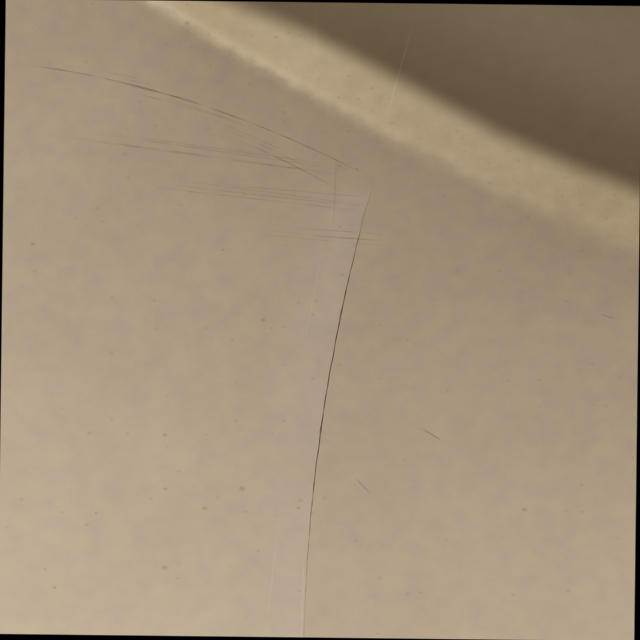
Reproduce this texture procedurally as a WebGL 2 fragment shader.

```glsl
#version 300 es
precision highp float;

uniform vec2 u_resolution;
out vec4 fragColor;

vec2 hash2(vec2 p) {
  vec3 q = fract(p.xyx * vec3(0.1031, 0.103, 0.0973));
  q += dot(q, q.yzx + 33.33);
  return fract((q.xx + q.yz) * q.zy);
}

float gradientNoise(vec2 p) {
  vec2 i = floor(p), f = fract(p);
  vec2 u = f * f * f * (f * (f * 6.0 - 15.0) + 10.0);
  vec2 o = vec2(0.0, 1.0);
  float a = dot(hash2(i) * 2.0 - 1.0, f);
  float b = dot(hash2(i + o.yx) * 2.0 - 1.0, f - o.yx);
  float c = dot(hash2(i + o.xy) * 2.0 - 1.0, f - o.xy);
  float d = dot(hash2(i + o.yy) * 2.0 - 1.0, f - o.yy);
  return mix(mix(a, b, u.x), mix(c, d, u.x), u.y);
}

float fbm(vec2 p) {
  float sum = 0.0, amp = 0.5;
  for (int i = 0; i < 5; i++) {
    sum += amp * gradientNoise(p);
    p = mat2(1.6, 1.2, -1.2, 1.6) * p + 7.3;
    amp *= 0.55;
  }
  return sum;
}

// Thin segment that fades toward both ends.
float scratch(vec2 p, vec2 a, vec2 b, float width) {
  vec2 ab = b - a;
  float t = clamp(dot(p - a, ab) / dot(ab, ab), 0.0, 1.0);
  float d = length(p - a - ab * t);
  return (1.0 - smoothstep(0.0, width, d)) * smoothstep(0.0, 0.35, t) * smoothstep(1.0, 0.7, t);
}

// Sparse soft dots, one candidate per cell.
float specks(vec2 p, float cells, float density) {
  vec2 id = floor(p * cells), r = hash2(id + 19.0), s = hash2(id + 71.0);
  vec2 d = fract(p * cells) - 0.3 - 0.4 * r;
  float size = 0.08 + 0.17 * s.y;
  return step(s.x, density) * (1.0 - smoothstep(0.0, size, length(d * vec2(0.8, 1.1))));
}

void main() {
  vec2 p = gl_FragCoord.xy / u_resolution;
  float px = 1.0 / min(u_resolution.x, u_resolution.y);
  float hair = max(0.0022, 1.1 * px);
  float cloud = fbm(p * 5.0), grain = fbm(p * vec2(30.0, 36.0) + 4.0);

  // Plaster, lighter toward the lower left
  float tone = 0.97 - 0.52 * p.x - 0.78 * p.y + 0.22 * cloud + 0.22 * grain;
  tone += 0.22 * smoothstep(0.6, 1.0, p.x) * smoothstep(0.65, 0.2, p.y);
  tone += 0.08 * smoothstep(0.4, 0.0, p.x) * smoothstep(0.5, 0.9, p.y);

  // Sloping light band: heights above its lower and upper edges
  float t = p.x - 0.221;
  float lower = p.y - (1.0 - 0.6 * t + 0.11 * t * t) + 0.012 * grain;
  float upper = p.y - (1.0 - 0.46 * (p.x - 0.339) + 0.009 * cos(9.5 * (p.x - 0.48)));
  tone -= 0.12 * exp(-abs(lower) / 0.09) * smoothstep(0.1, 0.5, p.x);
  vec3 color = mix(vec3(0.59, 0.52, 0.435), vec3(0.775, 0.705, 0.61), clamp(tone, -0.08, 1.0));
  color.b -= 0.05 * grain;
  vec3 band = vec3(0.69, 0.615, 0.495) - vec3(0.055, 0.055, 0.05) * smoothstep(0.35, 0.95, p.x);
  band += 0.05 * cloud + 0.06 * grain;
  band += 0.05 * exp(-pow((lower - 0.01) / 0.012, 2.0)) * smoothstep(0.95, 0.3, p.x);
  float spread = 0.012 + 0.016 * p.x;
  color = mix(color, band, smoothstep(-spread, spread, lower));

  // Shadow above the band, darkest at its rim
  vec3 shadow = mix(vec3(0.375, 0.315, 0.235), vec3(0.45, 0.39, 0.31), smoothstep(0.0, 0.22, upper));
  shadow += 0.04 * (1.0 - p.x) + 0.03 * cloud + 0.02 * grain;
  color = mix(color, shadow, smoothstep(-0.02, 0.028, upper));

  // Pale strip left of the crack
  float crackX = 0.475 + 0.02 * p.y + 0.184 * p.y * p.y + 0.0015 * gradientNoise(vec2(p.y * 28.0, 3.0));
  float side = (p.x - crackX) / sqrt(1.0 + pow(0.02 + 0.368 * p.y, 2.0));
  float belowTip = smoothstep(0.715, 0.69, p.y);
  color += vec3(0.014, 0.014, 0.024) * smoothstep(-0.12, -0.02, side) * smoothstep(0.004, -0.004, side) * belowTip;

  // Crack, strongest through the middle, with two darker knots
  float strength = smoothstep(0.05, 0.35, p.y) * smoothstep(0.72, 0.5, p.y);
  strength = (0.12 + 0.5 * strength) * belowTip * (0.85 + 0.9 * gradientNoise(vec2(p.y * 60.0, 8.0)));
  float knot = exp(-pow((p.y - 0.51) / 0.007, 2.0)) + exp(-pow((p.y - 0.328) / 0.007, 2.0));
  float crack = 1.0 - smoothstep(0.0, hair * (0.85 + 0.35 * knot), abs(side));
  color = mix(color, vec3(0.22, 0.17, 0.11), crack * min(strength + 0.2 * knot, 0.85));

  // Bundle of curved scratches meeting the top of the crack
  float s = p.x - 0.03, marks = 0.0;
  for (int i = 0; i < 12; i++) {
    vec2 r = hash2(vec2(float(i), 5.0));
    float first = i == 0 ? 1.0 : 0.0;
    float start = mix(0.12 + 0.24 * r.x, 0.02, first);
    float stop = mix(start + 0.1 + 0.15 * r.y, 0.59, first);
    float y = 0.90 - 0.12 * s - 0.37 * s * s - (1.0 - first) * ((r.y - 0.3) * 0.025 + (r.x - 0.4) * 0.12 * s);
    float line = 1.0 - smoothstep(0.0, hair, abs(p.y - y) * 0.94);
    marks += line * smoothstep(start, start + 0.08, p.x) * smoothstep(stop, stop - 0.08, p.x) * (0.1 + 0.14 * first);
  }

  // Fainter fans lower down
  for (int i = 0; i < 12; i++) {
    float row = float(i / 4);
    vec2 r = hash2(vec2(float(i), 23.0));
    vec2 a = vec2(0.04 + 0.17 * row + 0.22 * r.x * (1.0 - 0.3 * row), 0.792 - 0.076 * row + 0.018 * (r.y - 0.5));
    vec2 b = vec2(0.57 + 0.02 * row, 0.736 - 0.054 * row + 0.03 * (r.x - 0.5));
    marks += 0.1 * scratch(p, a, b, hair);
  }
  marks *= clamp(0.85 + 2.0 * gradientNoise(p * vec2(32.0, 70.0)), 0.0, 1.5);
  marks += 0.1 * scratch(p, vec2(0.526, 0.765), vec2(0.521, 0.64), hair);
  marks += 0.24 * scratch(p, vec2(0.655, 0.333), vec2(0.693, 0.31), hair);
  marks += 0.18 * scratch(p, vec2(0.553, 0.255), vec2(0.58, 0.228), hair);
  marks += 0.18 * scratch(p, vec2(0.935, 0.51), vec2(0.965, 0.501), hair);
  color = mix(color, vec3(0.34, 0.27, 0.18), min(marks, 0.4));

  // Pale upright scuffs
  float scuffs = scratch(p, vec2(0.65, 0.98), vec2(0.602, 0.81), hair);
  scuffs += 0.5 * scratch(p, vec2(0.496, 0.99), vec2(0.491, 0.90), hair);
  scuffs += 0.4 * scratch(p, vec2(0.507, 0.63), vec2(0.472, 0.44), hair);
  scuffs += 0.6 * scratch(p, vec2(0.434, 0.18), vec2(0.417, 0.02), hair);
  scuffs += 0.6 * scratch(p, vec2(0.476, 0.16), vec2(0.469, -0.04), hair);
  color += 0.03 * scuffs;

  // Scattered stains
  float stains = 0.1 * specks(p, 48.0, 0.06) + 0.2 * specks(p + 0.37, 34.0, 0.01);
  stains += 0.12 * specks(p + 0.13, 60.0, 0.2) * smoothstep(-0.12, 0.0, lower) * smoothstep(0.0, -0.02, upper);
  color = mix(color, vec3(0.36, 0.27, 0.16), stains);

  // Slightly turned sheet on black
  vec2 c = p - 0.5;
  vec2 edge = abs(vec2(c.x - 0.0125 * c.y, c.y + 0.0115 * c.x)) - vec2(0.4975, 0.4965);
  color *= 1.0 - smoothstep(-px, px, max(edge.x, edge.y));
  fragColor = vec4(max(color, 0.0), 1.0);
}
```
